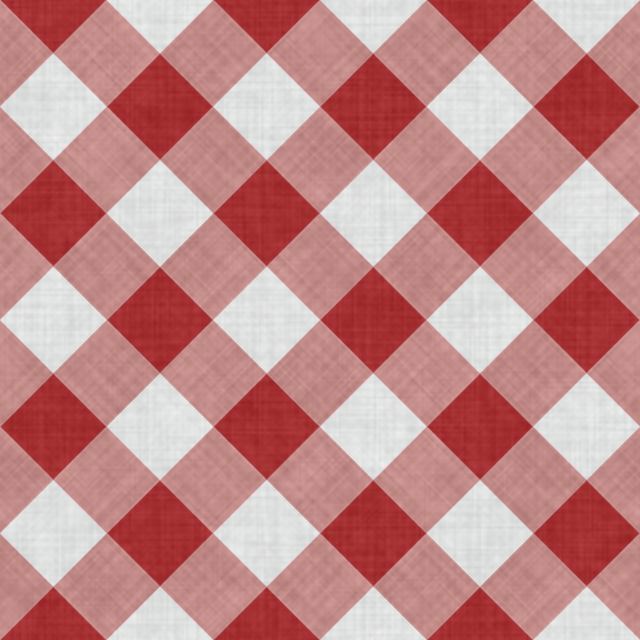
Reproduce this pattern procedurally as a WebGL 1 fragment shader.

```glsl
precision highp float;
uniform vec2 u_resolution;

#define REPEATS 3.0
#define WHITE vec3(0.875, 0.877, 0.877)
#define PINK vec3(0.76, 0.54, 0.53)
#define RED vec3(0.64, 0.185, 0.19)
#define STRAIGHT_THREADS 256.0
#define BIAS_THREADS 176.0
#define BIAS_BANDS 62.0
#define STRAIGHT_WEAR 0.045
#define BIAS_WEAR 0.055
#define SEAM_WIDTH 0.011
#define SEAM_LIGHT 0.22

float hash(vec2 p) {
  return fract(sin(dot(p, vec2(127.1, 311.7))) * 43758.5453);
}

// Brightness along one thread, wrapping after a whole number of slubs
float thread(float row, float along, float slubs, float seed) {
  float t = along * slubs + hash(vec2(row, seed)) * slubs;
  float cell = floor(t);
  float f = smoothstep(0.0, 1.0, t - cell);
  float key = row + seed * 17.0;
  return mix(hash(vec2(key, mod(cell, slubs) + 3.0)),
             hash(vec2(key, mod(cell + 1.0, slubs) + 3.0)), f);
}

// Parallel threads stacked along c.x and running along c.y, centred on zero
float threads(vec2 c, float count, float slubs, float seed) {
  float t = c.x * count;
  float row = floor(t);
  float a = thread(mod(row, count), c.y, slubs, seed);
  float b = thread(mod(row + 1.0, count), c.y, slubs, seed);
  return mix(a, b, t - row) - 0.5;
}

// Two crossing sets of threads
float weave(vec2 c, float count, float slubs, float seed) {
  return threads(c, count, slubs, seed) + threads(c.yx, count, slubs, seed + 5.0);
}

// Signed distance to the edge of a band, positive inside
vec2 bandDistance(vec2 t) {
  return 0.25 - abs(fract(t + 0.25) - 0.5);
}

void main() {
  vec2 uv = gl_FragCoord.xy / u_resolution;
  vec2 bias = vec2(uv.x + uv.y, uv.x - uv.y);

  // Crossing diagonal bands
  vec2 d = bandDistance(bias * REPEATS);
  float soft = 1.1 * REPEATS / min(u_resolution.x, u_resolution.y);
  vec2 band = smoothstep(-soft, soft, d);
  vec3 color = mix(mix(WHITE, PINK, band.x), mix(PINK, RED, band.x), band.y);

  // Pale line where squares meet
  vec2 seam = 1.0 - smoothstep(0.0, SEAM_WIDTH, abs(d));
  color = mix(color, vec3(0.9), SEAM_LIGHT * max(seam.x, seam.y));

  // Linen texture, with the bias threads strongest in the mixed squares
  float mixed = abs(band.x - band.y);
  float straight = weave(uv, STRAIGHT_THREADS, 14.0, 1.0);
  float slanted = weave(bias, BIAS_THREADS, 12.0, 2.0)
                + 0.6 * weave(bias, BIAS_BANDS, 8.0, 3.0);
  float wear = STRAIGHT_WEAR * straight * mix(1.0, 0.6, mixed)
             + BIAS_WEAR * slanted * mix(0.4, 1.0, mixed);
  gl_FragColor = vec4(color + wear, 1.0);
}
```
